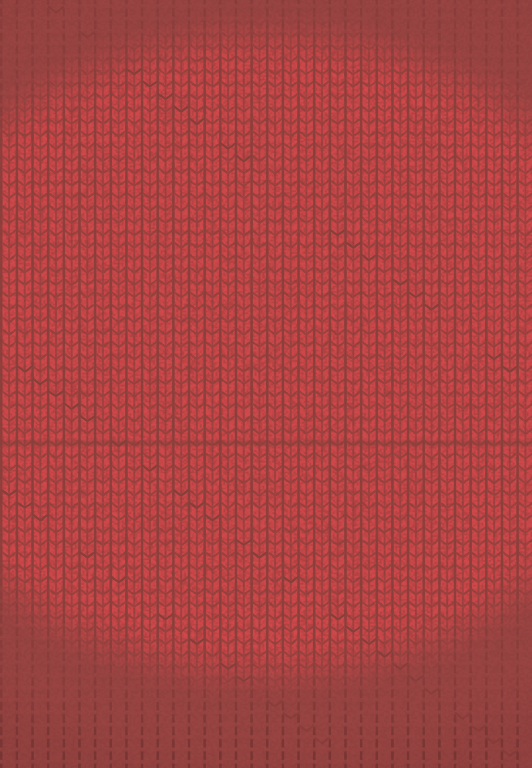
Give the GLSL for this pattern, as a WebGL 2 fragment shader.

```glsl
#version 300 es
precision highp float;
// Red stocking-stitch knit: columns of V stitches in a soft oval light, with a seam and worn diagonals.

uniform vec2 u_resolution;
out vec4 fragColor;

// Stitch grid
const vec2 STITCHES = vec2(34.0, 62.0);
const float COLUMN_SHIFT = 0.08;
const float V_SLOPE = 0.9;
const float RIB_HALF_WIDTH = 0.075;
const float CENTRE_HALF_WIDTH = 0.055;
const float V_HALF_WIDTH = 0.10;

// Light and wear
const vec2 OVAL_CENTRE = vec2(0.5, 0.538);
const vec2 OVAL_RADIUS = vec2(0.76, 0.436);
const float SEAM_HEIGHT = 0.423;
const float SEAM_HALF_WIDTH = 0.0035;
const vec3 WORN_DIAGONALS = vec3(-2.0, 29.0, 40.0);
const float GRAIN_STRENGTH = 0.12;

// Colours
const vec3 LIT_YARN = vec3(0.775, 0.272, 0.280);
const vec3 LIT_GROOVE = vec3(0.510, 0.245, 0.225);
const vec3 SHADE_YARN = vec3(0.588, 0.262, 0.254);
const vec3 SHADE_GROOVE = vec3(0.440, 0.195, 0.185);

float hash(vec2 p) {
    vec3 q = fract(vec3(p.xyx) * 0.1031);
    q += dot(q, q.yzx + 33.33);
    return fract((q.x + q.y) * q.z);
}

float valueNoise(vec2 p) {
    vec2 cell = floor(p);
    vec2 f = fract(p);
    f = f * f * (3.0 - 2.0 * f);
    float low = mix(hash(cell), hash(cell + vec2(1.0, 0.0)), f.x);
    float high = mix(hash(cell + vec2(0.0, 1.0)), hash(cell + vec2(1.0, 1.0)), f.x);
    return mix(low, high, f.y);
}

// Soft line coverage from a distance to its centre
float stroke(float dist, float halfWidth, float pixel) {
    return 1.0 - smoothstep(halfWidth - 0.6 * pixel, halfWidth + 0.8 * pixel, dist);
}

void main() {
    vec2 uv = gl_FragCoord.xy / u_resolution;
    vec2 pixel = STITCHES / u_resolution;

    // Stitch coordinates, with rows counted from the top and a slight yarn wobble
    vec2 grid = vec2(uv.x, 1.0 - uv.y) * STITCHES;
    grid.x -= COLUMN_SHIFT;
    float wobble = valueNoise(grid * 3.0) - 0.5;
    float column = floor(grid.x);
    float across = abs(fract(grid.x) - 0.5);
    float course = grid.y + V_SLOPE * across + 0.06 * wobble;
    float row = floor(course + 0.5);
    float grain = valueNoise(grid * vec2(8.0, 7.0) + 31.0);
    float stitchTone = hash(vec2(column, row) + 100.0);

    // Oval of light
    float oval = length((uv - OVAL_CENTRE) / OVAL_RADIUS);
    float light = 1.0 - smoothstep(0.85, 1.05, oval);

    // Grooves between columns, at stitch centres and along each V
    float rib = 0.86 * stroke(0.5 - across + 0.02 * wobble, RIB_HALF_WIDTH, pixel.x);
    float centre = stroke(across, CENTRE_HALF_WIDTH, pixel.x);
    float chevron = stroke(abs(course - row), V_HALF_WIDTH, pixel.y);

    // Some stitches along three diagonals show deeper grooves
    float worn = 0.0;
    for (int i = 0; i < 3; i++) {
        float offset = abs(row - column - WORN_DIAGONALS[i]);
        worn = max(worn, 1.0 - step(0.5, offset));
    }
    worn *= step(0.35, stitchTone);

    // In shade the ribs break into dashes and the Vs almost vanish
    float dash = smoothstep(0.08, 0.22, abs(fract(grid.y) - 0.5));
    float bottomDepth = 1.0 - smoothstep(0.0, 0.14, uv.y);
    float shadeRib = rib * dash * (0.38 + 0.55 * bottomDepth);
    float litGroove = max(rib, max(0.60 * centre, chevron * (0.64 + 0.3 * worn)));
    float shadeGroove = max(shadeRib, chevron * (0.06 + 0.26 * worn));

    // Yarn shading and fibres
    vec3 lit = LIT_YARN * (1.0 + GRAIN_STRENGTH * (grain - 0.5));
    lit = mix(lit, LIT_GROOVE, 0.16 * smoothstep(0.55, 0.90, 1.0 - grain));
    lit = mix(lit, LIT_GROOVE, litGroove);
    vec3 shade = SHADE_YARN * (1.0 + 0.06 * (grain - 0.5));
    shade *= 1.0 - 0.04 * smoothstep(1.10, 1.35, oval);
    shade = mix(shade, SHADE_GROOVE, min(shadeGroove, 1.0));
    vec3 colour = mix(shade, lit, light);

    // Horizontal seam
    float seamDistance = abs(uv.y - SEAM_HEIGHT + 0.001 * wobble);
    float seam = 1.0 - smoothstep(0.0, 2.0 * SEAM_HALF_WIDTH, seamDistance);
    colour = mix(colour, LIT_GROOVE, 0.42 * seam);

    fragColor = vec4(colour, 1.0);
}
```
